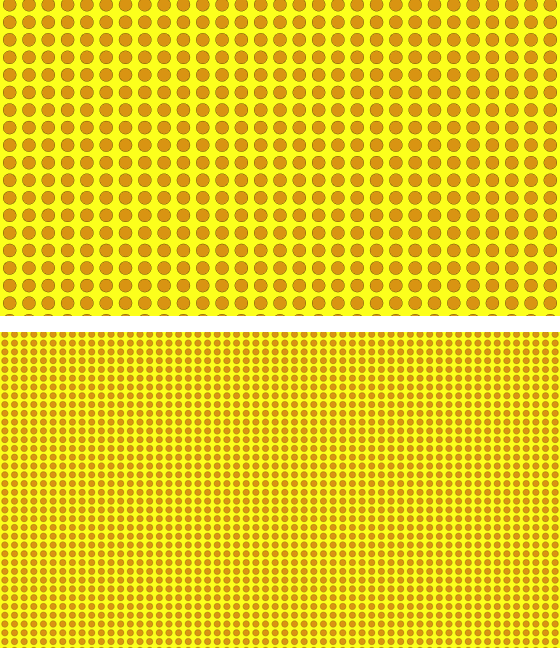
Top, the tile; bottom, the same tile 2 across and 2 down.
A Shadertoy shader for this pattern:

```glsl
// Flat amber discs with a hairline dark rim, on a yellow ground.
// A whole-number grid of cells wraps on both axes; each disc is a circle
// distance, and its rim is the difference of two area coverages.

const vec2 REPEATS = vec2(29.0, 18.0);     // discs across and down
const vec2 PHASE = vec2(0.5, 0.733);       // disc centre within its cell
const float DISC_RADIUS = 0.0210;          // in canvas heights, rim included
const float RIM_WIDTH = 0.0008;

const vec3 GROUND = vec3(0.99, 1.00, 0.11);
const vec3 AMBER = vec3(0.85, 0.58, 0.07);
const vec3 RIM = vec3(0.02, 0.02, 0.01);

// Offset from the nearest disc centre, in canvas heights.
vec2 cellOffset(vec2 uv, vec2 repeats, vec2 phase, float aspect) {
    vec2 cell = fract(uv * repeats - phase + 0.5) - 0.5;
    return cell * vec2(aspect, 1.0) / repeats;
}

float circleDistance(vec2 p, float radius) {
    return length(p) - radius;
}

// Share of a pixel that lies inside a shape.
float coverage(float dist, float pixel) {
    return clamp(0.5 - dist / pixel, 0.0, 1.0);
}

// The rim keeps its true weight even when thinner than one pixel.
vec3 rimmedDisc(vec2 p, float radius, float rimWidth, float pixel) {
    float whole = coverage(circleDistance(p, radius), pixel);
    float inner = coverage(circleDistance(p, radius - rimWidth), pixel);
    return GROUND * (1.0 - whole) + RIM * (whole - inner) + AMBER * inner;
}

void mainImage(out vec4 fragColor, in vec2 fragCoord) {
    vec2 uv = fragCoord / iResolution.xy;
    float aspect = iResolution.x / iResolution.y;
    float pixel = 1.0 / iResolution.y;

    vec2 p = cellOffset(uv, REPEATS, PHASE, aspect);
    fragColor = vec4(rimmedDisc(p, DISC_RADIUS, RIM_WIDTH, pixel), 1.0);
}
```
